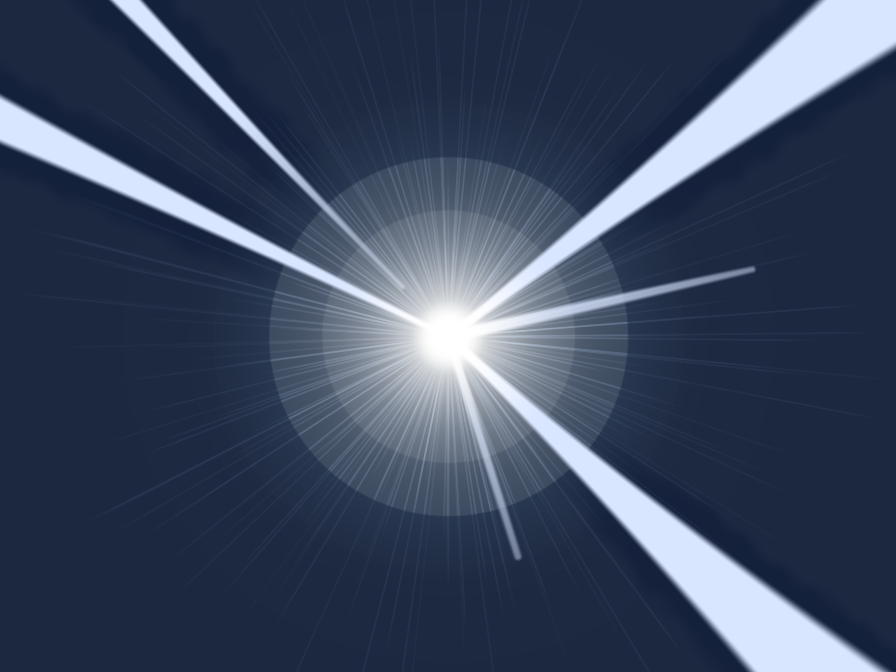
Reproduce this background procedurally as a Shadertoy shader.

```glsl
float hash(float n) {
    return fract(sin(n * 127.1) * 437.585);
}

vec2 gradient(vec2 cell) {
    float angle = 6.2832 * hash(cell.x + 57.3 * cell.y);
    return vec2(cos(angle), sin(angle));
}

float gradientNoise(vec2 p) {
    vec2 i = floor(p), f = fract(p);
    vec2 u = f * f * f * (f * (f * 6.0 - 15.0) + 10.0);
    vec2 e = vec2(0.0, 1.0);
    float low = mix(dot(gradient(i), f), dot(gradient(i + e.yx), f - e.yx), u.x);
    float high = mix(dot(gradient(i + e.xy), f - e.xy), dot(gradient(i + e.yy), f - e.yy), u.x);
    return mix(low, high, u.y);
}

// Tapered beam from a to b: x = coverage, y = dark fringe, z = position along it
vec3 beam(vec2 p, vec2 a, vec2 b, float startWidth, float endWidth) {
    vec2 axis = b - a;
    float h = clamp(dot(p - a, axis) / dot(axis, axis), 0.0, 1.0);
    float width = mix(startWidth, endWidth, pow(h, 1.5));
    float d = length(p - a - axis * h) - width;
    float soft = 0.003 + 0.1 * width;
    float ragged = d + 0.016 * gradientNoise(p * 22.0);
    float fringe = (1.0 - smoothstep(0.022, 0.052, ragged)) * smoothstep(0.2, 0.45, h);
    return vec3(1.0 - smoothstep(-soft, soft, d), fringe, h);
}

float disk(float r, float radius) {
    return 1.0 - smoothstep(radius - 0.002, radius + 0.002, r);
}

// Hair-thin radial streaks, one per angular cell in each layer
float streaks(vec2 p, float r) {
    float sum = 0.0;
    for (int layer = 0; layer < 3; layer++) {
        float count = 47.0 + 16.0 * float(layer);
        float turn = (atan(p.y, p.x) / 6.2832 + 0.5) * count;
        float seed = floor(turn) + 91.0 * float(layer);
        float offset = fract(turn) - mix(0.2, 0.8, hash(seed + 0.3));
        float d = abs(offset) * 6.2832 / count * r;
        float reach = mix(0.25, 0.68, hash(seed + 7.7));
        float fade = smoothstep(0.03, 0.12, r) * (1.0 - smoothstep(reach - 0.08, reach, r));
        sum += (1.0 - smoothstep(0.0004, 0.0022, d)) * fade * mix(0.3, 1.0, hash(seed + 3.1));
    }
    return sum;
}

void mainImage(out vec4 fragColor, in vec2 fragCoord) {
    vec2 p = (fragCoord - 0.5 * iResolution.xy) / iResolution.y - vec2(0.001, -0.001);
    float r = length(p);
    vec3 beamColor = vec3(0.85, 0.9, 1.0);

    vec3 upperRight = beam(p, vec2(0.0), vec2(0.73, 0.562), 0.006, 0.079);
    vec3 lowerRight = beam(p, vec2(0.0), vec2(0.646, -0.6), 0.006, 0.085);
    vec3 left = beam(p, vec2(0.0), vec2(-0.8, 0.387), 0.004, 0.039);
    vec3 upperLeft = beam(p, vec2(-0.069, 0.074), vec2(-0.52, 0.543), 0.003, 0.018);
    vec3 right = beam(p, vec2(0.0), vec2(0.452, 0.1), 0.009, 0.004);
    vec3 down = beam(p, vec2(0.0), vec2(0.103, -0.327), 0.006, 0.005);

    // Night blue with dark fringes beside the beams
    vec3 color = vec3(0.11, 0.158, 0.25);
    color += vec3(0.008, 0.025, 0.03) * (1.0 - smoothstep(0.25, 0.38, r));
    float fringe = max(max(upperRight.y, lowerRight.y), max(left.y, upperLeft.y));
    color = mix(color, vec3(0.07, 0.118, 0.225), 0.75 * fringe);

    // Stepped halo and radial glow
    float glow = exp(-pow(r / 0.11, 1.3));
    glow += 0.1 * disk(r, 0.267) + 0.065 * disk(r, 0.188) + 0.006 * disk(r, 0.35);
    color = mix(color, vec3(0.95, 0.95, 0.945), min(glow, 1.0));
    color += vec3(0.8, 0.9, 1.0) * streaks(p, r) * (0.045 + 0.05 * disk(r, 0.267));

    // Light beams
    float wide = max(max(upperRight.x, lowerRight.x), left.x);
    float narrow = max(upperLeft.x * mix(0.5, 1.0, smoothstep(0.0, 0.6, upperLeft.z)),
                       max(right.x * mix(1.0, 0.5, right.z), down.x * mix(0.9, 0.45, down.z)));
    vec3 light = mix(vec3(1.0), beamColor, smoothstep(0.03, 0.2, r));
    color = mix(color, light, max(wide, narrow));

    // White core
    color = mix(color, vec3(1.0), 1.0 - smoothstep(0.02, 0.06, r));
    fragColor = vec4(clamp(color, 0.0, 1.0), 1.0);
}
```
